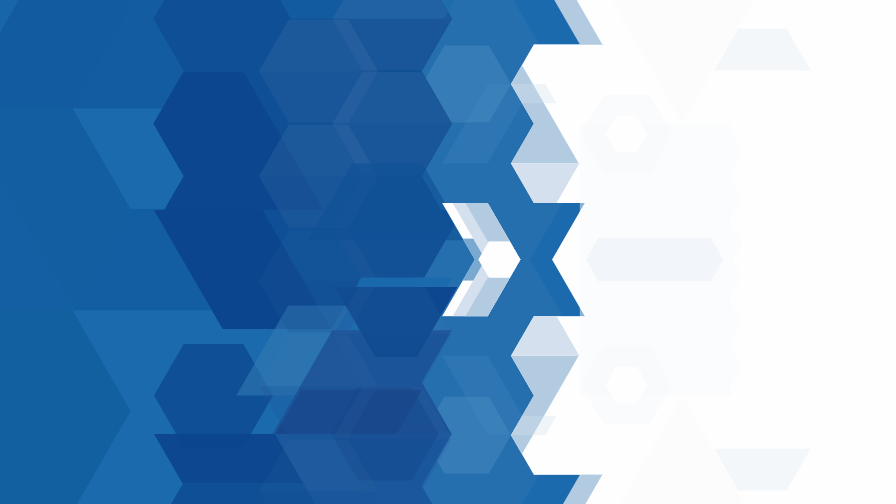
Write a WebGL 1 fragment shader that draws this background.

```glsl
precision highp float;
// Overlapping blue hexagon facets on the left, breaking into pale facets on white.

uniform vec2 u_resolution;

const float SLANT = 0.57735; // run per rise of a 60 degree edge
const vec3 DEEP = vec3(0.055, 0.31, 0.585);
const vec3 NAVY = vec3(0.04, 0.265, 0.55);
const vec3 AZURE = vec3(0.10, 0.415, 0.68);
const vec3 STEEL = vec3(0.145, 0.435, 0.685);
const vec3 PALE = vec3(0.70, 0.795, 0.88);
const vec3 MIST = vec3(0.83, 0.88, 0.93);
const vec3 WHITE = vec3(0.998);

// Flat-topped hexagon
float hexagon(vec2 p, vec2 center, float radius) {
  p = abs(p - center);
  return max(p.y, dot(p, vec2(0.866, 0.5))) - 0.866 * radius;
}

// Trapezoid from y0 to y1; x0 and x1 are its sides at y0, leaning by the given slants
float facet(vec2 p, float x0, float x1, float y0, float y1, float lean0, float lean1) {
  float rise = (p.y - y0) * SLANT;
  float sides = max(x0 + lean0 * rise - p.x, p.x - x1 - lean1 * rise);
  return max(max(y0 - p.y, p.y - y1), sides * 0.866);
}

// Triangle wave with 60 degree flanks, highest at start
float zigzag(float y, float start, float period) {
  return abs(mod(y - start, period) - 0.5 * period) * SLANT;
}

void paint(inout vec3 color, float dist, vec3 ink, float alpha) {
  float cover = clamp(0.5 - dist * u_resolution.y / 432.0, 0.0, 1.0);
  color = mix(color, ink, cover * alpha);
}

void main() {
  // The canvas is 432 units high, y pointing down; m folds it about its axis
  vec2 p = gl_FragCoord.xy / u_resolution.y * 432.0;
  p.y = 432.0 - p.y;
  vec2 m = vec2(p.x, abs(p.y - 222.5));

  // Broad left facets
  vec3 color = AZURE;
  paint(color, facet(p, -9.0, 400.0, -9.0, 93.0, 0.0, 0.0), vec3(0.075, 0.36, 0.63), 1.0);
  paint(color, facet(p, 112.0, 400.0, 179.0, 266.0, -1.0, 0.0), vec3(0.075, 0.37, 0.64), 1.0);
  for (int i = 0; i < 3; i++) {
    float k = float(i);
    paint(color, hexagon(p, vec2(12.0, 6.0 + 173.2 * k), 100.0), vec3(0.075, 0.355 + 0.01 * k, 0.63), 1.0);
  }
  paint(color, facet(p, -99.0, 0.0, 154.0, 266.0, 0.0, 1.0), AZURE, 0.15);
  paint(color, facet(p, -9.0, 16.0, 0.0, 30.0, 0.0, -1.0), AZURE, 0.7);

  // Steel field behind the white edge
  paint(color, facet(p, 355.0, 530.0, -9.0, 441.0, 0.0, 0.0), STEEL, 1.0);
  paint(color, hexagon(m, vec2(400.0, 150.5), 38.0), vec3(0.28, 0.54, 0.75), 0.5);
  paint(color, facet(m, 379.0, 418.0, 82.5, 150.0, 1.0, 1.0), vec3(0.28, 0.54, 0.75), 0.25);
  paint(color, facet(m, 449.0, 470.0, -9.0, 48.5, 1.0, 1.0), AZURE, 1.0);
  paint(color, facet(m, 462.0, 500.0, 184.5, 240.0, -1.0, -1.0), AZURE, 1.0);

  // Dark upper column with notched sides
  float column = (abs(p.x - 259.5) - 102.0 - zigzag(p.y, 16.0, 90.0)) * 0.866;
  float upper = max(column, p.y - 181.0);
  paint(color, upper, DEEP, 1.0);
  paint(color, facet(p, 132.0, 397.0, 180.0, 238.0, 1.0, -1.0), DEEP, 1.0);
  paint(color, facet(p, 165.0, 310.0, 237.0, 282.0, 1.0, -1.0), DEEP, 1.0);
  paint(color, max(upper, facet(p, 120.0, 209.0, 62.0, 180.0, 0.0, 1.0)), NAVY, 0.8);
  paint(color, facet(p, 132.0, 225.0, 180.0, 282.0, 1.0, 1.0), NAVY, 0.9);
  paint(color, facet(p, 235.0, 395.0, -9.0, 16.0, 1.0, -1.0), AZURE, 0.45);

  // Lower left hexagon and the band beneath it
  paint(color, hexagon(p, vec2(183.0, 339.0), 51.0), DEEP, 1.0);
  paint(color, facet(p, 132.0, 300.0, 372.0, 414.0, 1.0, -1.0), NAVY, 0.9);
  paint(color, facet(p, 157.0, 280.0, 414.0, 441.0, -1.0, 1.0), DEEP, 1.0);

  // Lower centre cluster
  float lowerSide = (p.x - 361.5 - zigzag(p.y, 283.0, 89.0)) * 0.866;
  paint(color, facet(p, 247.0, 300.0, 262.0, 339.0, -1.0, -1.0), vec3(0.2, 0.48, 0.7), 0.6);
  paint(color, max(lowerSide, facet(p, 285.0, 400.0, 283.0, 372.0, -1.0, 0.0)), vec3(0.11, 0.33, 0.6), 1.0);
  paint(color, max(lowerSide, facet(p, 235.0, 400.0, 371.0, 441.0, 1.0, 0.0)), vec3(0.10, 0.34, 0.61), 1.0);
  paint(color, facet(p, 287.0, 392.0, 246.0, 306.0, 1.0, -1.0), vec3(0.05, 0.28, 0.56), 1.0);
  paint(color, facet(p, 258.0, 362.0, 334.0, 372.0, -1.0, -1.0), vec3(0.09, 0.26, 0.53), 0.8);
  paint(color, hexagon(p, vec2(330.0, 372.0), 46.0), vec3(0.06, 0.25, 0.53), 0.45);

  // Translucent hexagons, each with one shaded half
  for (int i = 0; i < 10; i++) {
    float k = float(i);
    vec2 center = vec2(336.0 - 63.0 * mod(k, 2.0), 16.0 + 45.0 * k);
    float dist = hexagon(p, center, 51.0);
    float fade = i < 4 ? 0.24 : 0.09;
    paint(color, dist, vec3(0.29, 0.47, 0.68), fade);
    paint(color, max(dist, center.y - p.y), vec3(0.05, 0.29, 0.57), 0.22);
  }
  paint(color, facet(p, 302.0, 362.0, 140.0, 206.0, -1.0, 1.0), DEEP, 0.6);
  paint(color, facet(p, 310.0, 388.0, 238.0, 246.0, -1.0, -1.0), AZURE, 0.9);

  // White field: notch, zigzag edge and outer corner
  float edge = max((438.0 + zigzag(m.y, 48.5, 68.0) - m.x) * 0.866, max(48.5 - m.y, m.y - 184.5));
  paint(color, facet(m, 497.0, 525.0, 184.5, 240.0, -1.0, -1.0), PALE, 1.0);
  float field = min(edge, facet(m, 468.0, 900.0, -9.0, 60.0, 1.0, 0.0) );
  field = min(field, facet(m, 522.0, 900.0, 174.5, 240.0, -1.0, 0.0));
  field = min(field, 530.0 - p.x);
  paint(color, field, WHITE, 1.0);
  paint(color, max(edge, facet(m, 400.0, 496.0, 82.5, 184.5, 0.0, -1.0)), PALE, 1.0);
  paint(color, max(edge, facet(m, 400.0, 477.0, 48.5, 82.5, 0.0, 1.0)), MIST, 1.0);
  paint(color, max(edge, facet(m, 400.0, 477.0, 134.0, 150.5, 0.0, -1.0)), MIST, 0.35);

  // Faint facets on white
  float haze = max(m.x - 625.0 - zigzag(m.y, 14.0, 39.0), max(497.0 - m.x, m.y - 116.5));
  paint(color, haze, vec3(0.97, 0.975, 0.985), 0.5);
  paint(color, facet(m, 585.0, 585.0, 116.5, 222.0, -1.0, 1.0), vec3(0.97, 0.975, 0.985), 0.35);
  paint(color, hexagon(m, vec2(537.0, 107.5), 39.0), vec3(0.965, 0.975, 0.985), 0.6);
  paint(color, hexagon(m, vec2(537.0, 107.5), 18.0), WHITE, 1.0);
  paint(color, facet(m, 612.0, 695.0, 162.0, 198.0, 1.0, -1.0), vec3(0.953, 0.967, 0.98), 1.0);
  paint(color, facet(m, 497.0, 625.0, -9.0, 18.5, 1.0, -1.0), vec3(0.93, 0.945, 0.97), 0.65);

  // Pale arrow of nested chevrons around a white hexagon
  float nose = m.x + m.y * SLANT;
  float arrow = max(m.y - 48.5, max(nose - 446.0, 407.0 - nose) * 0.866);
  paint(color, arrow, WHITE, 1.0);
  paint(color, max(arrow, (416.0 - nose) * 0.866), MIST, 1.0);
  paint(color, max(arrow, (427.0 - nose) * 0.866), PALE, 1.0);
  paint(color, max(arrow, max(m.y - 18.0, nose - 416.0)), vec3(0.35, 0.58, 0.77), 0.8);
  paint(color, hexagon(m, vec2(428.0, 0.0), 18.0), WHITE, 1.0);

  gl_FragColor = vec4(color, 1.0);
}
```
